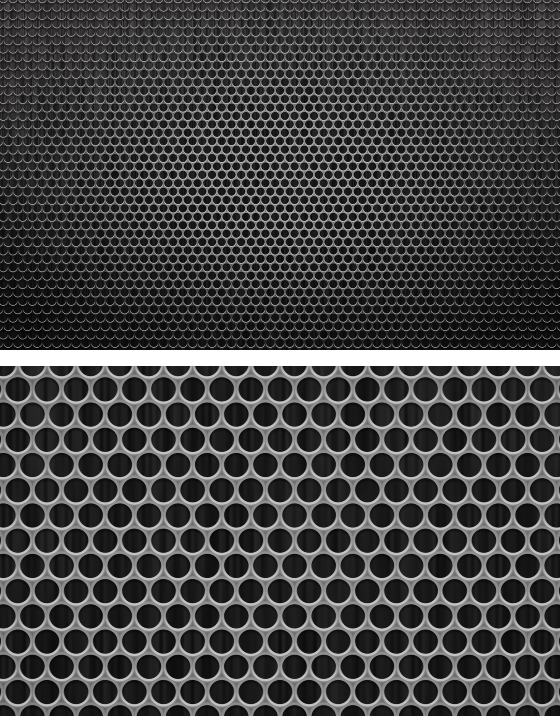
Top: the whole. Bottom: its middle third, enlarged.
Write a WebGL 2 fragment shader that draws this pattern.

```glsl
#version 300 es
precision highp float;
// Perforated steel sheet: round holes on a hexagonal lattice over brushed dark metal.
// The nearest lattice centre gives each hole's distance field; a soft central light
// shows the thin web, and fades outward until only the lower rims catch light.

uniform vec2 u_resolution;
out vec4 outColor;

const float PITCHES_HIGH = 36.05;    // hole spacings in the canvas height
const float HOLE_RADIUS = 0.425;     // in units of the spacing
const float RIM_RADIUS = 0.445;
const float RIM_HALF_WIDTH = 0.04;
const float SHADOW_DROP = 0.10;      // offset of the shadow below the upper rim
const vec2 STREAK_DENSITY = vec2(300.0, 9.0);
const float STREAK_DEPTH = 0.95;
const float HOLE_VARIATION = 0.12;
const float LIGHT_INNER = 0.2;
const float LIGHT_OUTER = 1.3;
const float WEB_SHADE = 0.75;        // unlit web relative to the backing
const vec3 WEB_LIGHT = vec3(0.56, 0.565, 0.56);
const vec3 RIM_LIGHT = vec3(0.78, 0.78, 0.77);
const vec3 BACK_TOP = vec3(0.215, 0.206, 0.206);
const vec3 BACK_BOTTOM = vec3(0.055, 0.052, 0.052);
const vec3 BACK_CENTRE = vec3(0.09, 0.09, 0.09);

float hash(vec2 p) {
    vec3 q = fract(vec3(p.xyx) * 0.1031);
    q += dot(q, q.yzx + 33.33);
    return fract((q.x + q.y) * q.z);
}

float valueNoise(vec2 p) {
    vec2 cell = floor(p);
    vec2 f = fract(p);
    f = f * f * (3.0 - 2.0 * f);
    float low = mix(hash(cell), hash(cell + vec2(1.0, 0.0)), f.x);
    float high = mix(hash(cell + vec2(0.0, 1.0)), hash(cell + 1.0), f.x);
    return mix(low, high, f.y);
}

// Offset from the nearest centre of a hexagonal lattice with unit spacing
vec2 hexOffset(vec2 p) {
    vec2 period = vec2(1.0, sqrt(3.0));
    vec2 a = mod(p + 0.5 * period, period) - 0.5 * period;
    vec2 b = mod(p, period) - 0.5 * period;
    return dot(a, a) < dot(b, b) ? a : b;
}

void main() {
    vec2 uv = gl_FragCoord.xy / u_resolution;
    vec2 centred = (gl_FragCoord.xy - 0.5 * u_resolution) / u_resolution.y;
    vec2 p = centred * PITCHES_HIGH;
    float pixel = PITCHES_HIGH / u_resolution.y;
    float soft = 0.6 * pixel;

    // Lattice cell
    vec2 offset = hexOffset(p);
    vec2 holeId = round((p - offset) * vec2(2.0, 2.0 / sqrt(3.0)));
    float radius = length(offset);
    float downward = -offset.y / max(radius, 0.001);

    // Broad light over the sheet
    float light = 1.0 - smoothstep(LIGHT_INNER, LIGHT_OUTER, length(2.0 * uv - 1.0));

    // Brushed backing seen through the holes, shaded below each upper rim
    vec3 back = mix(BACK_BOTTOM, BACK_TOP, smoothstep(0.05, 0.95, uv.y));
    back = mix(back, BACK_CENTRE, 0.8 * light);
    vec3 webDark = back * WEB_SHADE;
    float streak = valueNoise((centred + 4.0) * STREAK_DENSITY);
    back *= 1.0 + STREAK_DEPTH * (streak - 0.5);
    back *= 1.0 + HOLE_VARIATION * (hash(holeId + 200.0) - 0.5);
    float shadowRadius = length(offset + vec2(0.0, SHADOW_DROP));
    back *= 1.0 - 0.45 * smoothstep(HOLE_RADIUS - 0.06, HOLE_RADIUS + 0.08, shadowRadius);

    // Web between the holes, a little darker in the triangular gaps
    float gap = smoothstep(0.48, 0.57, radius);
    vec3 web = mix(webDark, WEB_LIGHT, light) * (1.0 - 0.25 * gap);
    float cover = smoothstep(HOLE_RADIUS - soft, HOLE_RADIUS + soft, radius);
    vec3 color = mix(back, web, cover);

    // Bevelled rim, lit along the lower side of each hole
    float rim = 1.0 - smoothstep(RIM_HALF_WIDTH - soft, RIM_HALF_WIDTH + soft,
                                 abs(radius - RIM_RADIUS));
    float facing = smoothstep(-0.35, 0.85, downward);
    float rimStrength = facing * mix(0.7, 0.95, light);
    color = mix(color, RIM_LIGHT, rim * rimStrength);

    outColor = vec4(color, 1.0);
}
```
